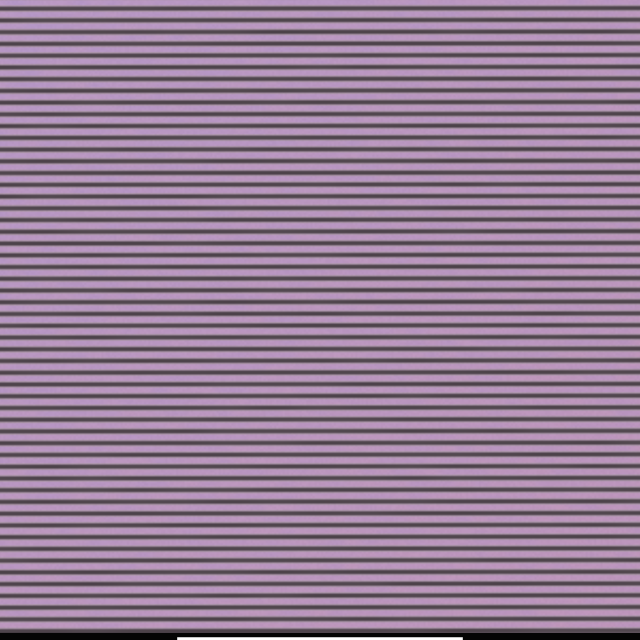
Reproduce this pattern procedurally as a WebGL 2 fragment shader.

```glsl
#version 300 es
precision highp float;
// Lilac slats divided by 54 soft dark grooves, above a black strip holding a white bar.

uniform vec2 u_resolution;
out vec4 outColor;

// Layout, in canvas units
const float PERIOD = 0.01835;
const float GROOVE_Y = 0.4915;
const float TILT = 0.0010;
const float STRIP_TOP = 0.0115;
const float BAR_TOP = 0.0042;
const vec2 BAR_X = vec2(0.277, 0.723);

// Groove profile, as distance from its centre in periods
const vec2 GROOVE_FADE = vec2(0.065, 0.275);
const vec2 EDGE_FADE = vec2(0.24, 0.36);

// Colours
const vec3 GROOVE = vec3(0.310, 0.270, 0.300);
const vec3 SLAT_EDGE = vec3(0.675, 0.585, 0.670);
const vec3 LILAC_COOL = vec3(0.720, 0.595, 0.770);
const vec3 LILAC_WARM = vec3(0.740, 0.585, 0.735);
const vec3 STRIP = vec3(0.015);
const vec3 BAR = vec3(1.0);

// Wear
const float MOTTLE = 0.025;
const float GRAIN = 0.018;
const float GROOVE_VARIATION = 0.03;

float hash(vec2 p) {
    vec3 q = fract(vec3(p.xyx) * 0.1031);
    q += dot(q, q.yzx + 33.33);
    return fract((q.x + q.y) * q.z);
}

float noise(vec2 p) {
    vec2 cell = floor(p);
    vec2 f = fract(p);
    f = f * f * (3.0 - 2.0 * f);
    float low = mix(hash(cell), hash(cell + vec2(1.0, 0.0)), f.x);
    float high = mix(hash(cell + vec2(0.0, 1.0)), hash(cell + 1.0), f.x);
    return mix(low, high, f.y);
}

vec3 slats(vec2 uv, float pixel) {
    // Signed distance to the nearest groove, and its index
    float row = (uv.y - GROOVE_Y - TILT * (uv.x - 0.5)) / PERIOD;
    float index = floor(row + 0.5);
    float dist = abs(row - index);
    float blur = 0.15 * pixel / PERIOD;

    // Cool upper left drifts to warm lower right
    float warmth = clamp(0.5 + 0.5 * (uv.x - uv.y), 0.0, 1.0);
    vec3 lilac = mix(LILAC_COOL, LILAC_WARM, warmth);

    // Dark core, greyed shoulder, lilac face
    float shade = noise(vec2(uv.x * 14.0, index * 7.0 + 400.0)) - 0.5;
    vec3 groove = GROOVE + GROOVE_VARIATION * shade;
    float shoulder = smoothstep(GROOVE_FADE.x - blur, GROOVE_FADE.y + blur, dist);
    float face = smoothstep(EDGE_FADE.x - blur, EDGE_FADE.y + blur, dist);
    vec3 color = mix(mix(groove, SLAT_EDGE, shoulder), lilac, face);

    // Broad mottling and fine grain
    float mottle = noise(uv * vec2(40.0, 90.0)) - 0.5;
    float grain = noise(uv * 300.0 + 50.0) - 0.5;
    color += MOTTLE * mottle * vec3(1.0, 0.4, -0.6) * face;
    return color + GRAIN * grain * shoulder;
}

void main() {
    vec2 uv = gl_FragCoord.xy / u_resolution;
    vec2 pixel = 1.0 / u_resolution;
    vec3 color = slats(uv, pixel.y);

    // Bottom strip and centred bar
    vec2 halfPixel = 0.5 * pixel;
    float strip = 1.0 - smoothstep(STRIP_TOP - halfPixel.y, STRIP_TOP + halfPixel.y, uv.y);
    float bar = 1.0 - smoothstep(BAR_TOP - halfPixel.y, BAR_TOP + halfPixel.y, uv.y);
    bar *= smoothstep(BAR_X.x - halfPixel.x, BAR_X.x + halfPixel.x, uv.x);
    bar *= 1.0 - smoothstep(BAR_X.y - halfPixel.x, BAR_X.y + halfPixel.x, uv.x);
    color = mix(color, STRIP, strip);
    color = mix(color, BAR, bar);

    outColor = vec4(color, 1.0);
}
```
